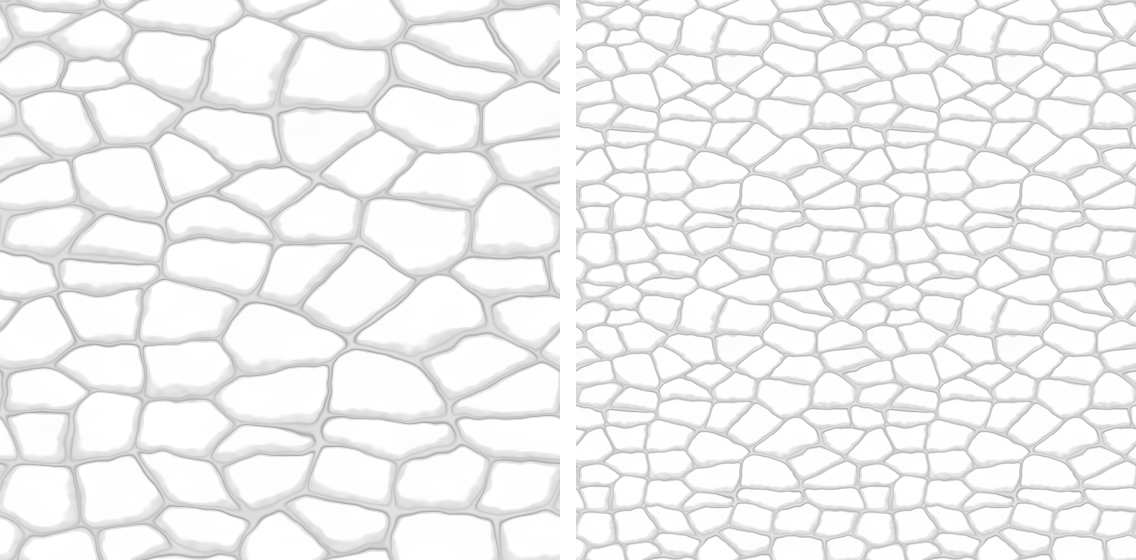
Left: one tile. Right: repeated 2 by 2.
Reproduce this texture map procedurally as a WebGL 2 fragment shader.

```glsl
#version 300 es
precision highp float;

uniform vec2 u_resolution;
out vec4 fragColor;

const ivec2 GRID = ivec2(7, 11);     // stones across and up the tile
const float JITTER = 0.92;           // scatter of stone centres
const float MISSING = 0.15;          // share of centres left out
const float ROUNDING = 0.0045;       // softness of stone corners
const float BEND = 0.011;            // large waviness of the joints
const float ROUGH = 0.0028;          // small waviness of the joints
const float GAP_MIN = 0.0022;        // half width of the joints
const float GAP_MAX = 0.0085;
const float FRINGE_MIN = 0.0035;     // worn rim beside a joint
const float FRINGE_MAX = 0.024;
const float LINE_DEPTH = 0.0065;     // fade from rim line into the joint
const float LINE_TONE = 0.66;
const float JOINT_TONE = 0.875;
const float FRINGE_DARK = 0.86;
const float FRINGE_LIGHT = 0.945;
const float FACE_SHADE = 0.014;

// Integer hash giving two values from 0 to 1
vec2 hash2(ivec2 cell, int seed) {
    uvec2 v = uvec2(cell) * 1664525u + uint(seed) * 747796405u + 1013904223u;
    v.x += v.y * 1664525u;
    v.y += v.x * 1664525u;
    v ^= v >> 16u;
    v.x += v.y * 1664525u;
    v.y += v.x * 1664525u;
    v ^= v >> 16u;
    return vec2(v & 65535u) / 65535.0;
}

ivec2 wrapCell(ivec2 cell, ivec2 period) {
    return (cell + period * 4) % period;
}

// Value noise that wraps after one tile
vec2 noise2(vec2 uv, ivec2 period, int seed) {
    vec2 p = uv * vec2(period);
    ivec2 c = ivec2(floor(p));
    vec2 f = fract(p);
    f = f * f * (3.0 - 2.0 * f);
    vec2 a = hash2(wrapCell(c, period), seed);
    vec2 b = hash2(wrapCell(c + ivec2(1, 0), period), seed);
    vec2 d = hash2(wrapCell(c + ivec2(0, 1), period), seed);
    vec2 e = hash2(wrapCell(c + ivec2(1, 1), period), seed);
    return mix(mix(a, b, f.x), mix(d, e, f.x), f.y);
}

// Stone centre in grid units; missing ones are moved out of reach
vec2 stoneCentre(ivec2 cell) {
    ivec2 id = wrapCell(cell, GRID);
    if (hash2(id, 2).x < MISSING) return vec2(1000.0);
    return vec2(cell) + 0.5 + JITTER * (hash2(id, 1) - 0.5);
}

// Rounded distance to the joint (x) and outward direction (yz)
vec3 jointDistance(vec2 uv) {
    vec2 p = uv * vec2(GRID);
    ivec2 base = ivec2(floor(p)), nearest = base;
    vec2 toNearest = vec2(0.0);
    float best = 1e9;
    for (int y = -2; y <= 2; y++)
    for (int x = -2; x <= 2; x++) {
        ivec2 cell = base + ivec2(x, y);
        vec2 r = stoneCentre(cell) - p;
        if (dot(r, r) < best) {
            best = dot(r, r);
            nearest = cell;
            toNearest = r;
        }
    }
    float total = 1e-20;
    vec2 outward = vec2(0.0);
    for (int y = -2; y <= 2; y++)
    for (int x = -2; x <= 2; x++) {
        if (x == 0 && y == 0) continue;
        vec2 r = stoneCentre(nearest + ivec2(x, y)) - p;
        vec2 across = r - toNearest;
        vec2 slope = across * vec2(GRID);
        float dist = dot(0.5 * (r + toNearest), across) / length(slope);
        float weight = exp(-dist / ROUNDING);
        total += weight;
        outward += weight * normalize(slope);
    }
    return vec3(-ROUNDING * log(total), outward / total);
}

void main() {
    vec2 uv = gl_FragCoord.xy / u_resolution;
    float pixel = 1.0 / min(u_resolution.x, u_resolution.y);

    // Bent, slightly rough joints
    vec2 warped = uv + BEND * (noise2(uv, ivec2(11, 15), 3) - 0.5) * 2.0
                     + ROUGH * (noise2(uv, ivec2(41, 47), 4) - 0.5) * 2.0;
    vec3 joint = jointDistance(warped);
    float dist = joint.x;

    // Joint width and the side on which the rim is worn
    vec2 broad = noise2(uv, ivec2(9, 13), 5);
    vec2 ragged = noise2(uv, ivec2(25, 38), 6);
    vec2 fine = noise2(uv, ivec2(70, 96), 7);
    float halfGap = mix(GAP_MIN, GAP_MAX, broad.x * broad.x);
    float worn = smoothstep(0.2, 0.8, 0.2 + 0.6 * broad.y - 0.35 * joint.z);
    float tear = 0.7 * ragged.x + 0.3 * fine.x;
    float fringe = mix(FRINGE_MIN, FRINGE_MAX, worn * tear);

    // Dark line at the rim, paler towards the middle of the joint
    float edge = dist - halfGap;
    float crisp = mix(0.6, 1.0 - 0.65 * worn, smoothstep(0.0, 0.003, dist));
    float line = crisp * (1.0 - smoothstep(0.0, LINE_DEPTH, -edge));
    float jointTone = mix(JOINT_TONE, LINE_TONE, line) + 0.03 * (ragged.y - 0.5);

    // Worn rim and almost white stone face
    float across = max(edge, 0.0) / fringe;
    float rimTone = mix(FRINGE_DARK, FRINGE_LIGHT, min(across, 1.0));
    rimTone += 0.05 * (fine.y - 0.5);
    float faceTone = 1.0 - FACE_SHADE * ragged.y * broad.x;
    float stoneTone = mix(rimTone, faceTone, smoothstep(0.55, 1.0, across));

    float blur = max(0.0012, 0.75 * pixel);
    float tone = mix(jointTone, stoneTone, smoothstep(-blur, blur, edge));
    fragColor = vec4(vec3(clamp(tone, 0.0, 1.0)), 1.0);
}
```
